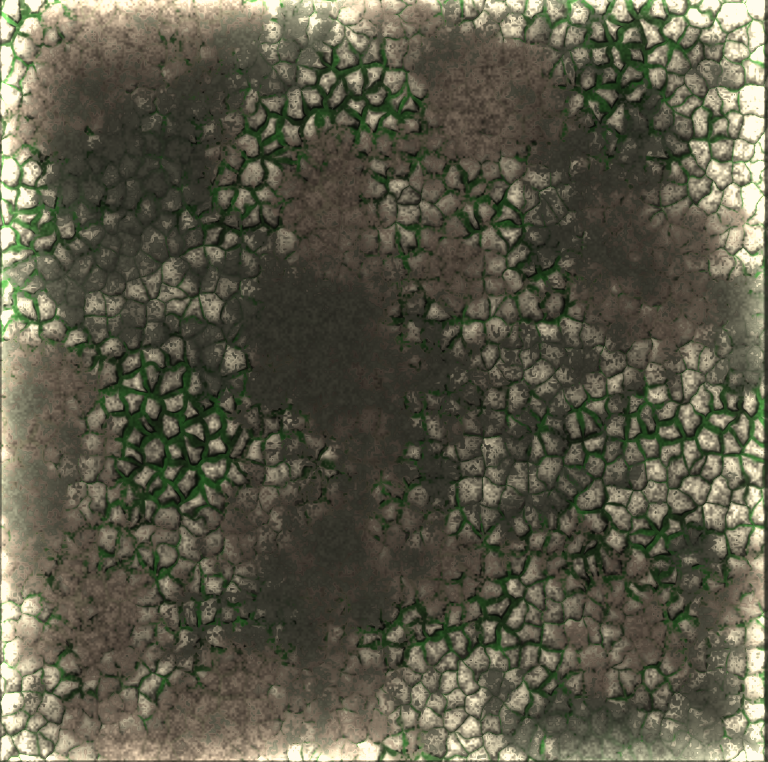
A WebGL 2 fragment shader for this texture:

```glsl
#version 300 es
precision highp float;

uniform vec2 u_resolution;
out vec4 fragColor;

float hash(vec2 p) {
    vec3 q = fract(p.xyx * vec3(0.1031, 0.1030, 0.0973));
    q += dot(q, q.yzx + 33.33);
    return fract((q.x + q.y) * q.z);
}

vec2 hash2(vec2 p) {
    return vec2(hash(p), hash(p + vec2(71.7, 23.1)));
}

float noise(vec2 p) {
    vec2 i = floor(p);
    vec2 f = fract(p);
    f = f * f * (3.0 - 2.0 * f);
    float low = mix(hash(i), hash(i + vec2(1, 0)), f.x);
    float high = mix(hash(i + vec2(0, 1)), hash(i + vec2(1, 1)), f.x);
    return mix(low, high, f.y);
}

float fbm(vec2 p) {
    float sum = 0.0;
    float amp = 0.53;
    for (int i = 0; i < 4; i++) {
        sum += amp * noise(p);
        p = mat2(1.6, 1.2, -1.2, 1.6) * p + 17.3;
        amp *= 0.5;
    }
    return sum;
}

// xy: offset from the stone centre, z: distance to the border, w: stone id
vec4 stoneCell(vec2 p) {
    vec2 cell = floor(p);
    vec2 f = fract(p);
    vec2 nearest = vec2(0);
    vec2 nearestCell = vec2(0);
    float best = 9.0;
    for (int y = -1; y <= 1; y++) {
        for (int x = -1; x <= 1; x++) {
            vec2 g = vec2(x, y);
            vec2 r = g + 0.08 + 0.84 * hash2(cell + g) - f;
            if (dot(r, r) < best) {
                best = dot(r, r);
                nearest = r;
                nearestCell = g;
            }
        }
    }
    float border = 9.0;
    for (int y = -2; y <= 2; y++) {
        for (int x = -2; x <= 2; x++) {
            vec2 g = nearestCell + vec2(x, y);
            vec2 r = g + 0.08 + 0.84 * hash2(cell + g) - f;
            vec2 d = r - nearest;
            if (dot(d, d) > 0.0001) border = min(border, dot(0.5 * (r + nearest), normalize(d)));
        }
    }
    return vec4(-nearest, border, hash(cell + nearestCell + 5.5));
}

// Rounded stones lit from the upper left, with moss and cracks between them
vec3 cobbles(vec2 p, float grain, float aa) {
    const float density = 35.0;
    vec2 warp = vec2(noise(p * 75.0), noise(p * 75.0 + 40.0)) - 0.5;
    vec4 stone = stoneCell(p * vec2(1.08, 0.94) * density + warp * 0.32);
    float openness = smoothstep(0.35, 0.68, fbm(p * 11.0 + 8.0));
    float gap = mix(0.015, 0.15, openness);
    float body = smoothstep(gap - 0.02 - aa * density, gap + 0.03 + aa * density, stone.z);
    float dome = smoothstep(gap, gap + 0.28, stone.z);
    float light = dot(stone.xy, normalize(vec2(-0.55, 0.8)));
    float shade = 0.52 + 0.34 * dome + 0.42 * light + 0.24 * (stone.w - 0.5);
    shade *= 0.45 + 1.1 * grain;
    vec3 rock = vec3(0.60, 0.565, 0.475) * max(shade, 0.22);
    vec3 moss = mix(vec3(0.09, 0.12, 0.07), vec3(0.14, 0.30, 0.12), noise(p * 38.0 + 3.0));
    moss *= 0.65 + 0.6 * grain;
    float crack = (1.0 - smoothstep(0.0, 0.09, abs(stone.z - gap))) * smoothstep(0.05, -0.3, light);
    return mix(moss, rock, body) * (1.0 - 0.65 * crack * openness);
}

void main() {
    vec2 uv = gl_FragCoord.xy / u_resolution;
    vec2 p = gl_FragCoord.xy / u_resolution.y;
    float aa = 1.0 / u_resolution.y;

    // Fine grit and ragged blotches
    float grain = 0.55 * noise(p * 330.0) + 0.45 * noise(p * 150.0 + 9.0);
    float ragged = fbm(p * 42.0 + 4.0) - 0.5;
    float grit = grain - 0.5;

    // Distance to the frame gives a bleached border
    vec2 inset = min(uv, 1.0 - uv);
    float edge = min(inset.x, inset.y);
    float patchy = smoothstep(0.22, 0.62, fbm(p * 5.0 + 31.0));
    float bleach = (exp(-edge * 34.0) + 0.22 * exp(-edge * 9.0)) * mix(0.45, 1.1, patchy);

    // Brown earth and dark soot over the stones
    vec3 color = cobbles(p, grain, aa);
    float earthField = fbm(p * 4.6 + 12.0) + 0.34 * ragged + 0.32 * grit - 0.12 * bleach;
    float earth = smoothstep(0.43, 0.60, earthField);
    vec3 brown = vec3(0.275, 0.235, 0.20) * (0.62 + 0.72 * grain + 0.5 * ragged);
    color = mix(color, brown, 0.88 * earth);
    float sootField = fbm(p * 5.2 + 57.0) + 0.42 * ragged + 0.38 * grit - 0.10 * bleach;
    float soot = smoothstep(0.53, 0.67, sootField);
    color = mix(color, vec3(0.165, 0.168, 0.138) * (0.8 + 0.4 * grain), 0.85 * soot);

    // Exposure rises towards the frame
    color *= 1.0 + 1.75 * bleach;
    color += vec3(0.17, 0.17, 0.14) * bleach * (0.5 + grain);

    // Thin dark rim
    float rim = smoothstep(0.994 - aa, 0.996 + aa, uv.x);
    rim = max(rim, 0.7 * (1.0 - smoothstep(0.001, 0.002 + aa, min(uv.x, uv.y))));
    color = mix(color, vec3(0.12, 0.12, 0.10), 0.85 * rim);

    fragColor = vec4(min(color, vec3(1.0, 0.99, 0.93)), 1.0);
}
```
